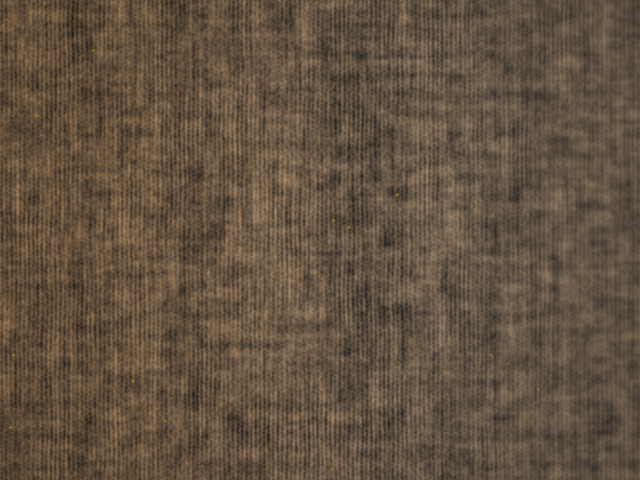
Write a Shadertoy shader that draws this texture.

```glsl
// Brown woven cloth: fine vertical threads over worn, slubby dye patches.
// Stretched layers of gradient noise set the wear, cosine ridges set the weave,
// and sparse yellow flecks sit on top. Focus softens toward the right edge.

float hash(vec2 p) {
    vec3 q = fract(p.xyx * vec3(0.1031, 0.1030, 0.0973));
    q += dot(q, q.yzx + 33.33);
    return fract((q.x + q.y) * q.z);
}

vec2 gradientAt(vec2 cell) {
    float angle = 6.2832 * hash(cell + 57.0);
    return vec2(cos(angle), sin(angle));
}

float gradientNoise(vec2 p) {
    vec2 i = floor(p), f = fract(p);
    vec2 u = f * f * f * (f * (f * 6.0 - 15.0) + 10.0);
    vec2 e = vec2(0.0, 1.0);
    float low = mix(dot(gradientAt(i), f), dot(gradientAt(i + e.yx), f - e.yx), u.x);
    float high = mix(dot(gradientAt(i + e.xy), f - e.xy), dot(gradientAt(i + e.yy), f - e.yy), u.x);
    return mix(low, high, u.y);
}

// Worn dye: tall bands and streaks crossed by short horizontal slubs
float wear(vec2 p) {
    float bands = gradientNoise(p * vec2(10.0, 0.9) + 11.0);
    float streaks = gradientNoise(p * vec2(48.0, 4.5) + 23.0);
    float slubs = gradientNoise(p * vec2(9.0, 48.0) + 37.0);
    float blotches = gradientNoise(p * vec2(21.0, 27.0) + 5.0);
    float smudges = gradientNoise(p * vec2(46.0, 66.0) + 71.0);
    return 0.22 * bands + 0.25 * streaks + 0.23 * slubs + 0.26 * blotches + 0.2 * smudges;
}

// Vertical ridges of uneven strength, with a faint weft and grain
float weave(vec2 p, float pixel) {
    float x = p.x * 108.0 + 0.35 * gradientNoise(p * vec2(14.0, 9.0));
    float strength = 0.13 + 0.16 * gradientNoise(p * vec2(13.0, 5.0) + 90.0);
    float ridges = strength * cos(6.2832 * x);
    float threadTone = 0.3 * gradientNoise(vec2(x * 0.9, p.y * 13.0));
    float weft = 0.045 * cos(6.2832 * (p.y * 112.0 + 0.5 * floor(x)));
    float grain = 0.34 * gradientNoise(p * vec2(135.0, 105.0) + 140.0);
    float visible = 1.0 - smoothstep(0.004, 0.009, pixel);
    return (ridges + threadTone + weft + grain) * visible;
}

// Rare round flecks, one candidate per grid cell
float flecks(vec2 p, float pixel) {
    vec2 cell = floor(p * 60.0);
    vec2 center = 0.25 + 0.5 * vec2(hash(cell + 3.0), hash(cell + 19.0));
    float radius = mix(0.0012, 0.0028, hash(cell + 41.0));
    float d = length(fract(p * 60.0) - center) / 60.0 - radius;
    float cluster = gradientNoise(p * vec2(9.0, 3.0) + 61.0);
    float present = step(0.992 - 0.02 * cluster, hash(cell + 83.0));
    return present * (1.0 - smoothstep(-pixel, pixel, d)) * mix(0.4, 0.95, hash(cell + 7.0));
}

void mainImage(out vec4 fragColor, in vec2 fragCoord) {
    vec2 p = fragCoord / iResolution.y;
    vec2 uv = fragCoord / iResolution.xy;
    float pixel = 1.0 / iResolution.y;

    // Cloth tone, with fine detail fading as focus is lost
    float focus = 1.0 - 0.6 * smoothstep(0.55, 1.0, uv.x);
    float tone = 0.51 + wear(p) + focus * weave(p, pixel);
    vec3 darkDye = vec3(0.195, 0.170, 0.145);
    vec3 paleThread = vec3(0.565, 0.465, 0.360);
    vec3 color = mix(darkDye, paleThread, clamp(tone, -0.1, 1.15));

    // Warm left side, greyer right side, slightly shaded corners
    color *= mix(vec3(1.02, 0.97, 0.90), vec3(0.99, 1.01, 1.05), smoothstep(0.0, 0.8, uv.x));
    vec2 offCenter = uv - vec2(0.53, 0.48);
    color *= 1.05 - 0.3 * dot(offCenter, offCenter);

    vec3 yellowFleck = vec3(0.64, 0.56, 0.10);
    color = mix(color, yellowFleck, focus * flecks(p, pixel));
    fragColor = vec4(color, 1.0);
}
```
